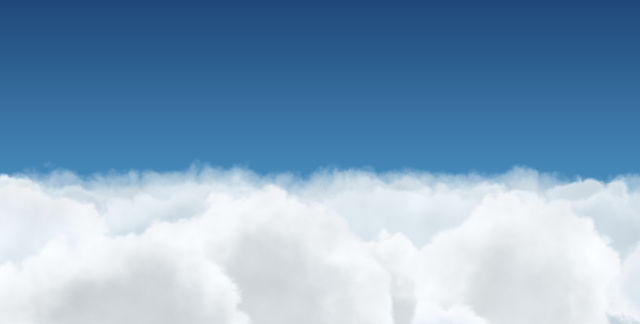
This texture is drawn by a WebGL 2 fragment shader. Its source:

```glsl
#version 300 es
precision highp float;
// A deep blue sky above a broad sea of clouds seen from high up.
// Cloud masses are noise-warped ellipses painted from the hazy horizon
// forward, each with a bright rim, a greyer body and soft relief.

uniform vec2 u_resolution;
out vec4 outColor;

const float ASPECT = 1.97;
const vec3 SKY_TOP = vec3(0.122, 0.280, 0.478);
const vec3 SKY_LOW = vec3(0.270, 0.530, 0.720);
const vec3 HAZE = vec3(0.66, 0.77, 0.85);
const vec3 COOL = vec3(0.82, 0.87, 0.905);
const vec3 PALE = vec3(0.89, 0.925, 0.95);
const vec3 WHITE = vec3(0.955, 0.965, 0.975);
const vec3 GREY = vec3(0.825, 0.85, 0.862);

float hash(vec2 p) {
    return fract(sin(dot(p, vec2(127.1, 311.7))) * 43758.5453);
}

float noise(vec2 p) {
    vec2 i = floor(p), f = fract(p);
    f = f * f * (3.0 - 2.0 * f);
    return mix(mix(hash(i), hash(i + vec2(1, 0)), f.x),
               mix(hash(i + vec2(0, 1)), hash(i + vec2(1, 1)), f.x), f.y);
}

float fbm(vec2 p) {
    float sum = 0.0, amp = 0.5;
    for (int i = 0; i < 6; i++) {
        sum += amp * noise(p);
        p = mat2(1.6, 1.2, -1.2, 1.6) * p + 7.3;
        amp *= 0.5;
    }
    return sum;
}

// Rounded lumps separated by creases.
float billow(vec2 p) {
    float sum = 0.0, amp = 0.5;
    for (int i = 0; i < 5; i++) {
        sum += amp * abs(2.0 * noise(p) - 1.0);
        p = mat2(1.6, 1.2, -1.2, 1.6) * p + 3.1;
        amp *= 0.5;
    }
    return sum;
}

// Height of the farthest cloud tops along the horizon.
float ridge(float x) {
    return 0.458 + 0.018 * sin(3.14159 * x / ASPECT) + 0.009 * cos(12.9 * (x - 0.14));
}

// Paints one cloud mass over the colour behind it.
vec3 puff(vec3 behind, vec2 p, vec2 center, vec2 radius, vec3 lit, vec3 shade, float seed) {
    float size = min(radius.x, radius.y);
    vec2 q = p * 7.0 + seed * 5.7;
    float warp = 0.11 * (fbm(q) - 0.5) + 0.065 * (billow(q * 1.7) - 0.35);
    float depth = (1.0 - length((p - center) / radius)) * size + warp;
    float cover = smoothstep(0.0, 0.028, depth);
    float relief = fbm(q * 0.8) - fbm(q * 0.8 + vec2(-0.22, 0.35));
    float tone = depth / size + 0.9 * (fbm(q * 0.55 + 9.0) - 0.5);
    vec3 body = mix(lit, shade, smoothstep(0.08, 0.7, tone)) + 0.11 * relief;
    return mix(behind, body, cover);
}

// Horizon haze, thin wisps and a cool distant bank.
vec3 distantBank(vec3 sky, vec2 p) {
    float lumps = 0.06 * (fbm(p * 16.0) - 0.48) + 0.035 * (billow(p * 22.0) - 0.35);
    float depth = ridge(p.x) - p.y + lumps;
    vec3 col = mix(sky, HAZE, 0.75 * smoothstep(-0.014, 0.022, depth));
    vec3 bank = COOL + 0.12 * (fbm(p * 12.0 + 4.0) - 0.5);
    return mix(col, bank, smoothstep(0.006, 0.07, depth));
}

// A scattered row of small puffs between the horizon and the large masses.
vec3 puffRow(vec3 behind, vec2 p) {
    vec3 col = behind;
    for (int i = 0; i < 9; i++) {
        float k = float(i);
        float x = (k + hash(vec2(k, 2.0))) * ASPECT / 9.0;
        float y = 0.355 + 0.05 * hash(vec2(k, 5.0));
        vec2 radius = vec2(0.13, 0.055) * (0.8 + 0.5 * hash(vec2(k, 8.0)));
        col = puff(col, p, vec2(x, y), radius, PALE, COOL, k + 20.0);
    }
    return col;
}

void main() {
    vec2 p = gl_FragCoord.xy / u_resolution * vec2(ASPECT, 1.0);

    vec3 col = mix(SKY_LOW, SKY_TOP, smoothstep(0.0, 1.0, 0.1 + 0.8 * clamp((p.y - 0.48) / 0.52, 0.0, 1.0)));
    col = mix(SKY_LOW, SKY_TOP, clamp((p.y - 0.48) / 0.52, 0.0, 1.0)) * 0.7 + col * 0.3;
    col = distantBank(col, p);
    col = puffRow(col, p);

    // Middle distance, cool and pale
    col = puff(col, p, vec2(0.48, 0.27), vec2(0.30, 0.15), PALE, COOL, 1.0);
    col = puff(col, p, vec2(1.17, 0.27), vec2(0.34, 0.17), PALE, mix(COOL, PALE, 0.6), 2.0);
    col = puff(col, p, vec2(1.80, 0.27), vec2(0.34, 0.14), PALE, COOL, 3.0);

    // Large near masses
    col = puff(col, p, vec2(0.08, 0.20), vec2(0.32, 0.24), WHITE, PALE, 4.0);
    col = puff(col, p, vec2(1.16, 0.06), vec2(0.26, 0.20), WHITE, GREY, 5.0);
    col = puff(col, p, vec2(0.79, 0.06), vec2(0.46, 0.34), WHITE, GREY, 6.0);
    col = puff(col, p, vec2(0.36, 0.02), vec2(0.42, 0.26), WHITE, GREY, 7.0);
    col = puff(col, p, vec2(1.60, 0.11), vec2(0.32, 0.29), WHITE, mix(GREY, WHITE, 0.25), 8.0);
    col = puff(col, p, vec2(1.38, -0.02), vec2(0.14, 0.12), WHITE, PALE, 9.0);
    col = puff(col, p, vec2(2.01, 0.11), vec2(0.16, 0.13), WHITE, PALE, 10.0);

    outColor = vec4(clamp(col, 0.0, 1.0), 1.0);
}
```
